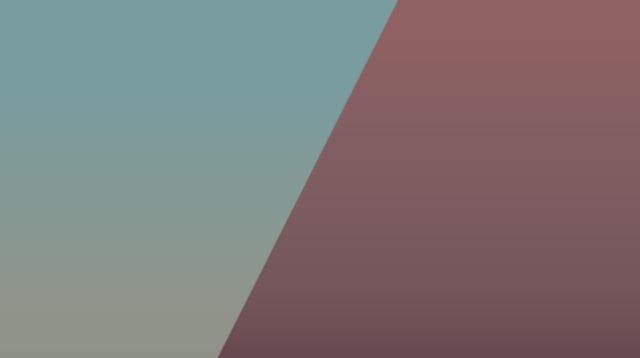
Reproduce this background procedurally as a Shadertoy shader.

```glsl
const vec3 TEAL = vec3(0.475, 0.612, 0.622);
const vec3 SAGE = vec3(0.520, 0.598, 0.580);
const vec3 STONE = vec3(0.566, 0.578, 0.542);
const vec3 ROSE = vec3(0.562, 0.382, 0.386);
const vec3 MAUVE = vec3(0.488, 0.363, 0.378);
const vec3 PLUM = vec3(0.452, 0.336, 0.356);
const vec3 WINE = vec3(0.410, 0.290, 0.315);

// Blend from low to high between two heights
vec3 blendBetween(vec3 low, vec3 high, float lowY, float highY, float y) {
    return mix(low, high, clamp((y - lowY) / (highY - lowY), 0.0, 1.0));
}

vec3 coolPanel(float y) {
    vec3 lower = blendBetween(STONE, SAGE, 0.12, 0.45, y);
    return blendBetween(lower, TEAL, 0.45, 0.72, y);
}

vec3 warmPanel(float y) {
    vec3 base = blendBetween(WINE, PLUM, 0.0, 0.18, y);
    vec3 middle = blendBetween(base, MAUVE, 0.18, 0.46, y);
    return blendBetween(middle, ROSE, 0.46, 0.92, y);
}

// Coverage to the right of a straight slanted boundary
float slantedMask(vec2 uv, float bottomX, float topX, float softness) {
    float boundary = mix(bottomX, topX, uv.y);
    return smoothstep(-softness, softness, uv.x - boundary);
}

// Faint shade along the lower border
float lowerShade(float y, float depth, float strength) {
    return 1.0 - strength * (1.0 - smoothstep(0.0, depth, y));
}

void mainImage(out vec4 fragColor, in vec2 fragCoord) {
    vec2 uv = fragCoord / iResolution.xy;
    float softness = max(0.002, 1.0 / iResolution.x);
    float warmMask = slantedMask(uv, 0.340, 0.622, softness);

    // Panels joined along the diagonal
    vec3 color = mix(coolPanel(uv.y), warmPanel(uv.y), warmMask);
    color *= lowerShade(uv.y, 0.06, 0.025);
    fragColor = vec4(color, 1.0);
}
```
